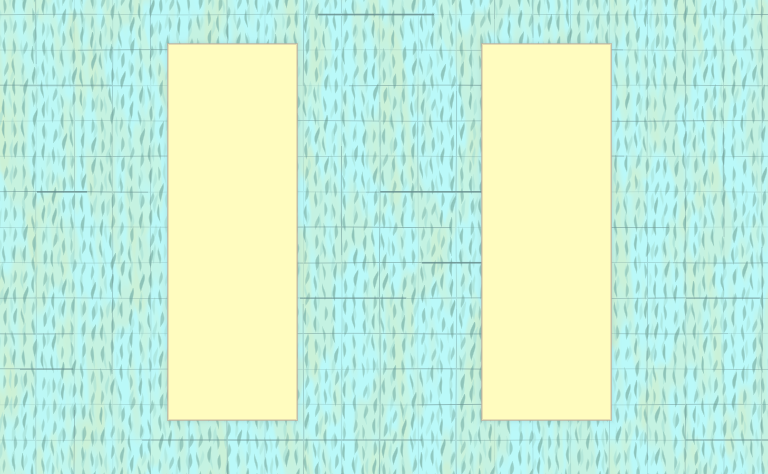
Write a WebGL 1 fragment shader that draws this background.

```glsl
precision highp float;
// Draws two cream panels on a pale aqua wall of brushed flecks and fine grid lines.
uniform vec2 u_resolution;

const vec3 AQUA = vec3(0.73, 0.975, 0.975);
const vec3 MINT = vec3(0.77, 0.95, 0.885);
const vec3 STRAW = vec3(0.83, 0.94, 0.79);
const vec3 FLECK = vec3(0.52, 0.73, 0.69);
const vec3 PALE_FLECK = vec3(0.65, 0.87, 0.83);
const vec3 INK = vec3(0.40, 0.55, 0.55);
const vec3 CREAM = vec3(1.0, 0.988, 0.75);
const vec3 PANEL_EDGE = vec3(0.76, 0.70, 0.62);

const vec2 GRID_ORIGIN = vec2(0.076, 0.0717);
const vec2 GRID_STEP = vec2(0.0806, 0.0748);

float hash(vec2 p) {
  return fract(sin(dot(p, vec2(127.1, 311.7))) * 4375.85);
}

// Antialiased coverage of a signed distance.
float cover(float dist, float px) {
  return clamp(0.5 - dist / px, 0.0, 1.0);
}

float boxDistance(vec2 p, vec2 center, vec2 halfSize) {
  vec2 d = abs(p - center) - halfSize;
  return max(d.x, d.y);
}

// Uneven upright washes from warped, layered sines.
float wash(vec2 p, float phase) {
  float warp = 0.7 * sin(p.y * 9.0 + phase) + 0.4 * sin(p.y * 21.0 + p.x * 8.0);
  float s = sin(p.x * 31.0 + warp * 2.0 + phase);
  s += 0.7 * sin(p.x * 73.0 - p.y * 12.0 + warp * 3.0);
  s += 0.6 * sin(p.x * 147.0 + p.y * 17.0 + phase * 2.0);
  return 0.5 + s * 0.22;
}

// One slanted, tapered brush fleck per cell, with staggered columns.
float flecks(vec2 p, vec2 cell, vec2 size, float seed, float px) {
  float column = floor(p.x / cell.x);
  p.y += cell.y * hash(vec2(column, seed));
  vec2 id = vec2(column, floor(p.y / cell.y));
  float pick = hash(id + seed);
  float turn = hash(id.yx + seed + 19.0);
  vec2 q = p - (id + 0.5) * cell;
  q -= (vec2(turn, pick) - 0.5) * cell * vec2(0.35, 0.18);
  q.x -= q.y * (0.32 * turn - 0.12) + 0.0012 * sin(q.y * 150.0 + pick * 6.0);
  float along = q.y / (size.y * (0.75 + 0.3 * pick));
  float width = size.x * (0.65 + 0.45 * turn) * (1.0 - along * along);
  return cover(abs(q.x) - width, px * 1.3) * (0.65 + 0.35 * pick);
}

// Thin rules whose strength changes from one stretch to the next.
float rules(float across, float along, float pitch, float seed, float px) {
  float index = floor(across / pitch + 0.5);
  float wobble = 0.0007 * sin(along * 14.0 + index * 2.3);
  float dist = abs(across - index * pitch + wobble) - 0.0009;
  float stretch = floor(along / 0.23 + hash(vec2(index, seed)));
  float strength = 0.16 + 0.55 * pow(hash(vec2(index, stretch) + seed), 1.6);
  return cover(dist, px) * strength;
}

// A heavier stroke over part of one grid row.
float accent(vec2 p, float row, float x0, float x1, float px) {
  vec2 center = vec2(0.5 * (x0 + x1), GRID_ORIGIN.y + row * GRID_STEP.y);
  return cover(boxDistance(p, center, vec2(0.5 * (x1 - x0), 0.0017)), px);
}

vec3 addPanel(vec3 color, vec2 p, float centerX, float px) {
  float dist = boxDistance(p, vec2(centerX, 0.5105), vec2(0.136, 0.3965));
  color = mix(color, INK, 0.22 * exp(-max(dist, 0.0) * 220.0));
  color = mix(color, PANEL_EDGE, cover(dist - 0.0016, px));
  return mix(color, CREAM, cover(dist + 0.0008, px));
}

void main() {
  vec2 p = gl_FragCoord.xy / u_resolution.y;
  float px = 1.0 / u_resolution.y;

  // Watercolor ground, warmer toward the left edge
  vec3 color = mix(AQUA, MINT, smoothstep(0.38, 0.72, wash(p, 0.4)));
  float warmth = 0.4 * smoothstep(0.55, 0.85, wash(p * 1.2, 2.7));
  warmth += 0.4 * exp(-p.x * 9.0) * wash(p, 4.1);
  color = mix(color, STRAW, warmth);

  // Pale flecks below darker ones
  float pale = flecks(p + 0.013, vec2(0.025, 0.054), vec2(0.0035, 0.020), 7.0, px);
  float dark = flecks(p, vec2(0.0205, 0.044), vec2(0.0036, 0.018), 31.0, px);
  color = mix(color, PALE_FLECK, pale * 0.65);
  color = mix(color, FLECK, dark * 0.85);

  // Fine grid and heavier strokes
  vec2 g = p - GRID_ORIGIN;
  float ink = rules(g.y, p.x, GRID_STEP.y, 3.0, px);
  ink = max(ink, 0.85 * rules(g.x, p.y, GRID_STEP.x, 11.0, px));
  float heavy = accent(p, 12.0, 0.671, 0.916, px) + accent(p, 7.0, 0.802, 1.017, px);
  heavy += accent(p, 5.0, 0.890, 1.017, px) + accent(p, 7.0, 0.078, 0.184, px);
  heavy += 0.7 * (accent(p, 4.0, 0.633, 0.857, px) + accent(p, 2.0, 0.042, 0.154, px));
  heavy += 0.6 * (accent(p, 4.0, 1.447, 1.603, px) + accent(p, 0.0, 1.445, 1.630, px));
  heavy += 0.5 * (accent(p, 0.0, 0.300, 0.890, px) + accent(p, 10.0, 0.042, 0.238, px));
  color = mix(color, INK, max(ink, min(heavy, 1.0) * 0.85));

  // Cream panels
  color = addPanel(color, p, 0.4905, px);
  color = addPanel(color, p, 1.153, px);
  gl_FragColor = vec4(color, 1.0);
}
```
